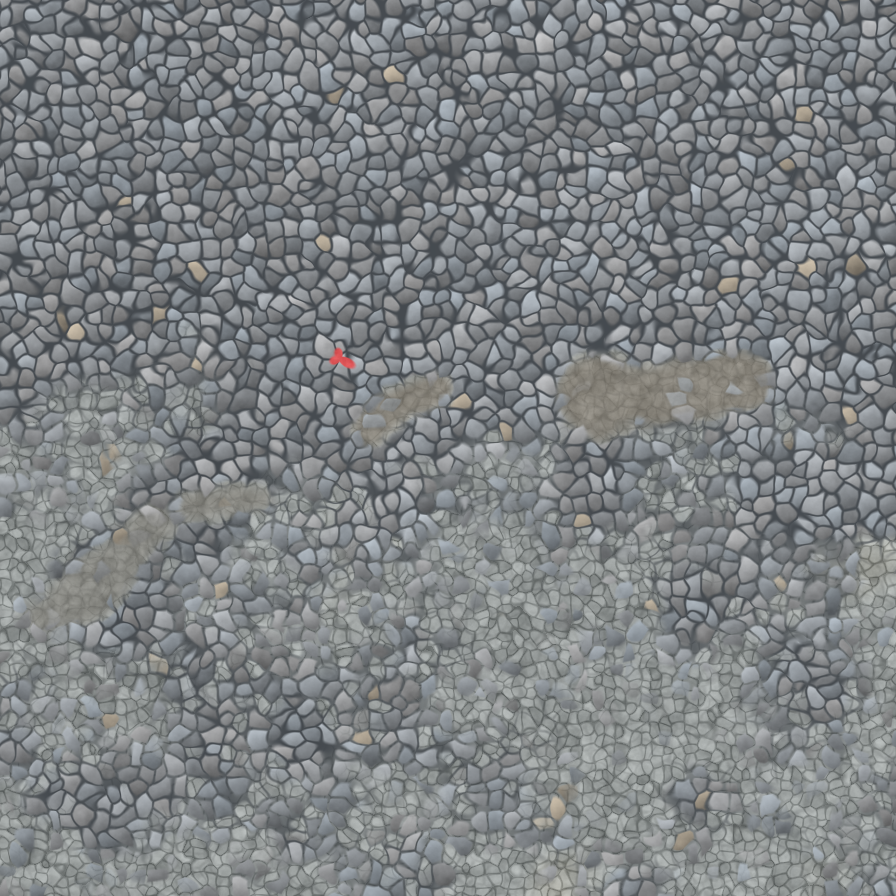
This texture is drawn by a three.js fragment shader. Its source:

```glsl
// Grey gravel thinning out into dusty ground, with sandy bare streaks and a red leaf scrap.
#define GRAINS 53.0
#define CHIP_SCALE 1.45
#define GAP_WIDTH 0.27
#define STONE_TONE 0.565
#define TONE_SPREAD 0.20
#define RELIEF 0.17
#define GAP_COLOR vec3(0.27, 0.29, 0.31)
#define DUST_COLOR vec3(0.575, 0.595, 0.59)
#define SAND_COLOR vec3(0.53, 0.515, 0.48)
#define LEAF_COLOR vec3(0.86, 0.33, 0.34)

varying vec2 vUv;

float hash(vec2 p) {
  return fract(sin(dot(p, vec2(127.1, 311.7))) * 43758.5453);
}

float noise(vec2 p) {
  vec2 i = floor(p), f = fract(p);
  f = f * f * (3.0 - 2.0 * f);
  vec2 e = vec2(1.0, 0.0);
  return mix(mix(hash(i), hash(i + e), f.x),
             mix(hash(i + e.yx), hash(i + e.xx), f.x), f.y);
}

float fbm(vec2 p) {
  float sum = 0.0, amp = 0.5;
  for (int i = 0; i < 4; i++) {
    sum += amp * noise(p);
    p = p * 2.03 + 17.3;
    amp *= 0.5;
  }
  return sum / 0.9375;
}

mat2 rotation(float a) {
  return mat2(cos(a), sin(a), -sin(a), cos(a));
}

// Cells of turned ovals: x = solid mask, y = slope to the light, zw = cell id.
vec4 pebbles(vec2 p) {
  float nearest = 8.0, second = 8.0, slope = 0.0;
  vec2 id = vec2(0.0);
  for (int j = -1; j <= 1; j++) {
    for (int i = -1; i <= 1; i++) {
      vec2 cell = floor(p) + vec2(float(i), float(j));
      vec2 jitter = vec2(hash(cell), hash(cell + 41.7)) - 0.5;
      vec2 r = p - cell - 0.5 - 0.8 * jitter;
      vec2 oval = rotation(6.283 * hash(cell + 9.2)) * r * vec2(0.82, 1.22);
      float d = length(oval) / mix(0.82, 1.2, hash(cell + 73.1));
      if (d < nearest) {
        second = nearest;
        nearest = d;
        id = cell;
        slope = dot(r, vec2(-0.35, 0.94));
      } else {
        second = min(second, d);
      }
    }
  }
  float mask = smoothstep(0.0, GAP_WIDTH, second - nearest);
  mask *= 1.0 - smoothstep(0.55, 0.85, nearest);
  return vec4(mask, slope, id);
}

float segment(vec2 p, vec2 a, vec2 b) {
  vec2 ab = b - a;
  return length(p - a - ab * clamp(dot(p - a, ab) / dot(ab, ab), 0.0, 1.0));
}

void main() {
  vec2 uv = vUv;
  float broad = fbm(uv * 5.0 + 3.1);
  float patches = fbm(uv * 9.0 + 21.0);
  float fine = fbm(uv * 120.0);

  // Dust covers the lower part in ragged patches.
  float dust = 1.0 - smoothstep(0.46, 0.63, uv.y + 0.3 * (broad - 0.5));
  dust *= clamp(0.55 + 2.0 * (patches - 0.5) + 0.6 * (0.3 - uv.y), 0.08, 0.93);

  // Bare sandy streaks along a rising line.
  vec2 bent = uv + 0.05 * (vec2(patches, fbm(uv * 11.0 + 60.0)) - 0.5);
  float streak = segment(bent, vec2(0.05, 0.31), vec2(0.16, 0.41));
  streak = min(streak, segment(bent, vec2(0.20, 0.43), vec2(0.29, 0.44)) + 0.012);
  streak = min(streak, segment(bent, vec2(0.41, 0.52), vec2(0.48, 0.56)));
  streak = min(streak, segment(bent, vec2(0.66, 0.56), vec2(0.84, 0.57)) - 0.016);
  float sand = 1.0 - smoothstep(0.008, 0.036, streak + 0.03 * (patches - 0.5));
  float buried = max(dust, sand);

  // Ground between and above the sunken stones.
  vec2 wobble = 0.35 * vec2(noise(uv * 70.0), noise(uv * 70.0 + 31.0));
  vec4 chip = pebbles(uv * GRAINS * CHIP_SCALE + wobble + 80.0);
  float chipTone = 0.16 * (chip.x - 0.7) + 0.14 * (hash(chip.zw) - 0.5);
  vec3 ground = mix(DUST_COLOR, SAND_COLOR, sand * (0.55 + 0.45 * smoothstep(0.4, 0.55, uv.y)));
  ground += chipTone * (1.0 - 0.8 * sand) + 0.16 * (fine - 0.5);
  ground += vec3(0.03, 0.01, -0.02) * smoothstep(0.55, 0.75, broad) * dust;

  // Stones with their own tone, tint and soft top light.
  vec4 stone = pebbles(uv * GRAINS + wobble);
  float tone = STONE_TONE + TONE_SPREAD * (hash(stone.zw + 5.3) - 0.5);
  tone += RELIEF * stone.y + 0.10 * (fine - 0.5);
  vec3 tint = mix(vec3(1.0, 1.0, 1.005), vec3(0.945, 1.0, 1.05), hash(stone.zw + 12.9));
  tint = mix(tint, vec3(1.13, 1.06, 0.95), step(0.988, hash(stone.zw + 28.4)));
  float visible = smoothstep(-0.1, 0.25, hash(stone.zw + 55.0) - 1.1 * buried + 0.25);
  vec3 surface = mix(ground, tone * tint, visible);
  vec3 gap = mix(GAP_COLOR, ground * 0.93, smoothstep(0.05, 0.85, buried));
  vec3 color = mix(gap, surface, stone.x);
  color *= 0.95 + 0.1 * broad;

  // Small ragged leaf scrap.
  vec2 leaf = rotation(0.5) * (uv - vec2(0.379, 0.6));
  float lobes = 0.011 + 0.005 * cos(3.0 * atan(leaf.y, leaf.x));
  float scrap = length(leaf * vec2(0.8, 1.5)) - lobes;
  color = mix(color, LEAF_COLOR + 0.2 * (fine - 0.5), 1.0 - smoothstep(-0.003, 0.002, scrap));

  gl_FragColor = vec4(color, 1.0);
}
```
